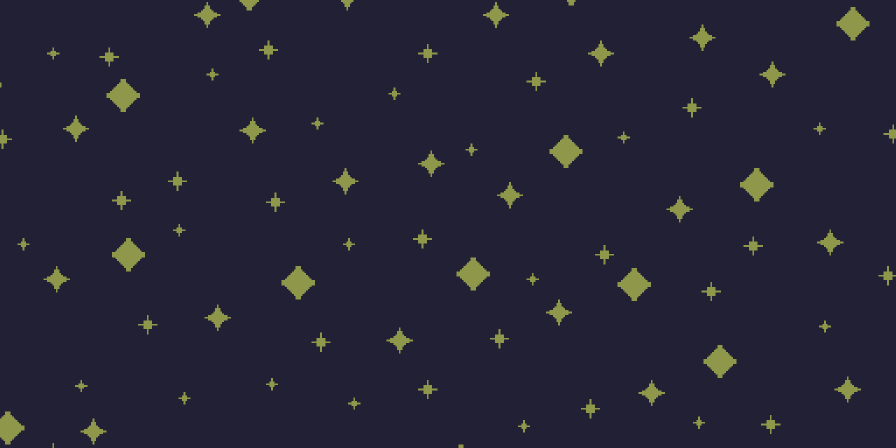
Give the GLSL for this pattern, as a WebGL 1 fragment shader.

```glsl
precision highp float;

uniform vec2 u_resolution;

#define ROWS 256.0        // blocks per canvas height
#define SPACING 43.0      // mean distance between stars, in blocks
#define JITTER 0.58       // scatter as a share of the spacing
#define TILT 0.4          // turn of the hidden lattice, in radians
#define SHARE_DIAMOND 0.17
#define SHARE_SPARK 0.45  // cumulative shares
#define SHARE_STUD 0.72
#define KIND_MIX 0.15     // disorder in the sequence of star kinds
#define NIGHT vec3(0.133, 0.125, 0.204)
#define OLIVE vec3(0.561, 0.592, 0.290)

vec2 hash2(vec2 p) {
  vec2 q = vec2(dot(p, vec2(127.1, 311.7)), dot(p, vec2(269.5, 183.3)));
  return fract(sin(q) * 43758.5);
}

// 1 where value is within limit, for whole block counts
float within(float value, float limit) {
  return step(value, limit + 0.5);
}

// Square core with four arms one block wide
float crossShape(float near, float far, float core, float arm) {
  return max(within(far, core), within(near, 0.0) * within(far, arm));
}

// Stepped star around its centre block
float starShape(vec2 offset, float kind) {
  vec2 a = abs(offset);
  float near = min(a.x, a.y);
  float far = max(a.x, a.y);
  if (kind < SHARE_DIAMOND) {
    return max(within(near + far, 9.0), within(near, 1.0) * within(far, 9.0));
  }
  if (kind < SHARE_SPARK) return within(far + 2.0 * near, 7.0);
  if (kind < SHARE_STUD) return crossShape(near, far, 2.0, 5.0);
  return crossShape(near, far, 1.0, 3.0);
}

// Jittered cells on a tilted lattice, with centres snapped to blocks
float starField(vec2 p) {
  float c = cos(TILT);
  float s = sin(TILT);
  mat2 turn = mat2(c, s, -s, c);
  vec2 block = floor(p);
  vec2 home = floor((p * turn) / SPACING);
  float cover = 0.0;
  for (int j = -1; j <= 1; j++) {
    for (int i = -1; i <= 1; i++) {
      vec2 cell = home + vec2(float(i), float(j));
      vec2 shift = (hash2(cell) - 0.5) * JITTER;
      vec2 centre = floor(turn * (cell + 0.5 + shift) * SPACING);
      float mixing = KIND_MIX * hash2(cell + 37.0).x;
      float kind = fract(dot(cell, vec2(0.7549, 0.5698)) + mixing);
      cover = max(cover, starShape(block - centre, kind));
    }
  }
  return cover;
}

void main() {
  // Four samples per pixel smooth the block edges at any size
  float cover = 0.0;
  for (int j = 0; j < 2; j++) {
    for (int i = 0; i < 2; i++) {
      vec2 sub = (vec2(float(i), float(j)) - 0.5) * 0.5;
      cover += 0.25 * starField((gl_FragCoord.xy + sub) / u_resolution.y * ROWS);
    }
  }
  gl_FragColor = vec4(mix(NIGHT, OLIVE, cover), 1.0);
}
```
